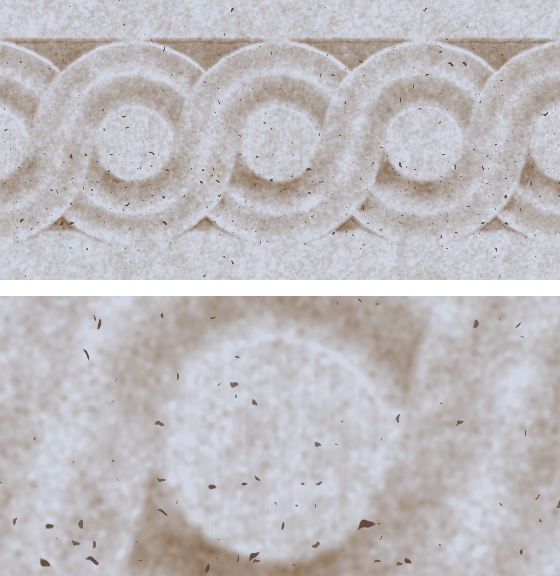
Top, the full canvas; bottom, a detail of the centre.
Write a Shadertoy shader that draws this pattern.

```glsl
// A carved marble guilloche: fluted strands weave around a row of round bosses.
// One height field is built from arcs and tangent lines in a repeating cell,
// then lit by its slope, browned in its hollows and scattered with debris.

#define PITCH 0.5175       // distance between bosses
#define ROW_CENTRE vec2(0.7355, 0.484)
#define ARC_RADIUS 0.249   // centre line of a strand around a boss
#define HALF_WIDTH 0.112   // half the strand width
#define BOSS_RADIUS 0.136
#define FLUTE_DEPTH 0.021
#define RECESS_DEPTH 0.028
#define GRAIN 0.46
#define DEBRIS 0.20
#define LIGHT vec2(0.40, 0.92)
#define HOLLOW_COLOUR vec3(0.635, 0.57, 0.52)
#define MARBLE_COLOUR vec3(0.80, 0.81, 0.85)

vec2 hash2(vec2 p) {
    vec2 q = vec2(dot(p, vec2(127.1, 311.7)), dot(p, vec2(269.5, 183.3)));
    return fract(sin(q) * 43758.5);
}

// Cellular speckle: soft light and dark spots around scattered points
float speckle(vec2 p) {
    vec2 cell = floor(p), local = fract(p);
    float sum = 0.0;
    for (int y = -1; y <= 1; y++)
        for (int x = -1; x <= 1; x++) {
            vec2 o = vec2(x, y), point = hash2(cell + o);
            float strength = hash2(cell + o + 31.0).y - 0.5;
            sum += strength * smoothstep(1.0, 0.0, length(o + point - local));
        }
    return sum;
}

float layeredSines(vec2 p) {
    float sum = 0.0, amp = 0.5;
    for (int i = 0; i < 4; i++) {
        sum += amp * sin(p.x + 1.7 * sin(p.y)) * cos(p.y + 1.3 * sin(p.x));
        p = mat2(1.5, 1.2, -1.2, 1.5) * p + 2.3;
        amp *= 0.6;
    }
    return sum;
}

// Signed offset from the rising line and the arc that continues it
float strandOffset(vec2 q) {
    float c = 2.0 * ARC_RADIUS / PITCH;
    float s = sqrt(1.0 - c * c);
    if (dot(q, vec2(s, c)) > 0.5 * PITCH * s)
        return length(q - vec2(0.5 * PITCH, 0.0)) - ARC_RADIUS;
    return -dot(q, vec2(c, -s));
}

// Two concave flutes between three soft ridges
float strandProfile(float offset) {
    float wave = sin(3.14159 * offset / HALF_WIDTH);
    return -FLUTE_DEPTH * (sqrt(wave * wave + 0.06) - 0.24);
}

// Offset from the nearest boss centre, mirrored left to right
vec2 bossOffset(vec2 p) {
    return vec2(0.5 * PITCH - abs(mod(p.x + 0.5 * PITCH, PITCH) - 0.5 * PITCH), p.y);
}

float carvedHeight(vec2 p) {
    // Flat field with recessed spandrels, crisp above and worn below
    vec2 b = bossOffset(p);
    float recess = smoothstep(0.15, 0.25, abs(p.y)) * smoothstep(0.02, 0.10, b.x);
    recess *= smoothstep(0.380, 0.362, p.y) * smoothstep(-0.375, -0.28, p.y);
    float height = -RECESS_DEPTH * recess;

    // A half turn about the cell centre maps the lower half to the upper
    vec2 q = vec2(mod(p.x + 0.5 * PITCH, PITCH) - 0.5 * PITCH, p.y);
    q *= p.y < 0.0 ? -1.0 : 1.0;
    for (int i = 1; i >= 0; i--) {
        float offset = strandOffset(q + vec2(float(i) * PITCH, 0.0));
        float cover = smoothstep(HALF_WIDTH + 0.012, HALF_WIDTH - 0.004, abs(offset));
        float under = smoothstep(HALF_WIDTH + 0.06, HALF_WIDTH, abs(offset));
        if (i == 0) height -= 0.011 * under * smoothstep(0.0, 0.1, q.y) * smoothstep(0.35, 0.27, q.y);
        height = mix(height, strandProfile(offset), cover);
    }
    height *= 1.0 - 0.7 * smoothstep(-0.29, -0.37, p.y);

    // Boss standing in its own groove
    float r = length(b), groove = (r - BOSS_RADIUS - 0.022) / 0.026;
    height -= 0.013 * exp(-groove * groove) * (0.4 + 0.6 * smoothstep(0.0, 0.1, abs(p.y)));
    return mix(height, 0.003, smoothstep(BOSS_RADIUS + 0.009, BOSS_RADIUS - 0.008, r));
}

// Elongated flecks, at most one per cell
float flecks(vec2 p, float size, float density) {
    vec2 cell = floor(p / size), pick = hash2(cell), shape = hash2(cell + 57.0);
    vec2 f = fract(p / size) - 0.5 - 0.45 * (pick - 0.5);
    float a = 6.2832 * shape.x, radius = mix(0.06, 0.23, shape.y * shape.y);
    f = mat2(cos(a), -sin(a), sin(a), cos(a)) * f + 0.02 * sin(f.yx * 21.0);
    float d = length(vec2(f.x, (f.y + 1.5 * f.x * f.x) * mix(1.6, 4.0, pick.y)));
    return smoothstep(radius + 0.04, radius - 0.04, d) * step(hash2(cell + 19.0).x, density);
}

void mainImage(out vec4 fragColor, in vec2 fragCoord) {
    vec2 uv = fragCoord / iResolution.y, p = uv - ROW_CENTRE;
    vec2 worn = p + 0.004 * vec2(layeredSines(uv * 17.0), layeredSines(uv.yx * 19.0));

    // Slope lighting and cavity tone
    vec2 e = vec2(0.004, 0.0);
    float height = carvedHeight(worn), r = length(bossOffset(worn));
    vec2 slope = vec2(carvedHeight(worn + e) - carvedHeight(worn - e),
                      carvedHeight(worn + e.yx) - carvedHeight(worn - e.yx)) / (2.0 * e.x);
    float facing = -dot(slope, LIGHT) / sqrt(1.0 + dot(slope, slope));
    float tone = 0.91 + facing * (facing > 0.0 ? 0.42 : 0.66) + 19.0 * min(height, 0.0);

    // Brown patina in the spandrels and in the flute around each boss
    float boss = smoothstep(BOSS_RADIUS + 0.006, BOSS_RADIUS - 0.006, r);
    float field = smoothstep(0.35, 0.40, abs(p.y));
    float spandrel = smoothstep(0.30, 0.36, length(p - vec2(0.0, p.y)) + r) * smoothstep(-0.019, -0.027, height);
    tone -= 0.34 * spandrel * (1.0 - field) * smoothstep(0.2, 0.26, abs(p.y));
    tone -= 0.16 * (1.0 - boss) * smoothstep(0.25, 0.19, r) * smoothstep(0.0, 0.14, abs(p.y));

    // Stone grain, stains and tool marks
    tone += GRAIN * speckle(uv * 125.0) + 0.32 * speckle(uv * 58.0 + 7.0);
    tone += 0.24 * speckle(uv * 17.0) * (1.0 - 0.5 * boss);
    tone += 0.13 * layeredSines(uv * 7.0) * (1.0 - 0.5 * field) + 0.06 * layeredSines(uv * 31.0);
    tone += 0.12 * boss * layeredSines(uv * vec2(190.0, 9.0));
    tone += 0.03 * field * sin(210.0 * (uv.x - uv.y) + 5.0 * layeredSines(uv * 23.0));

    // Grime under the bosses and in the lower spandrels
    float low = smoothstep(0.05, -0.12, p.y) * (1.0 - field);
    float rim = smoothstep(0.020, 0.0, abs(r - BOSS_RADIUS - 0.006));
    float patchy = smoothstep(-0.3, 0.5, layeredSines(uv * 13.0 + 4.0));
    tone -= 0.50 * low * patchy * max(rim, smoothstep(-0.016, -0.024, height));
    tone = clamp(tone, -1.0, 1.12);
    vec3 colour = mix(HOLLOW_COLOUR, MARBLE_COLOUR, tone);

    // Loose debris gathers in the carving
    float density = DEBRIS * mix(0.45 + 0.75 * low + 1.5 * low * rim, 0.10, field);
    float debris = max(flecks(uv, 0.047, density), 0.8 * flecks(uv + 0.31, 0.024, density));
    colour = mix(colour, vec3(0.34, 0.23, 0.17), 0.85 * debris);
    fragColor = vec4(colour, 1.0);
}
```
